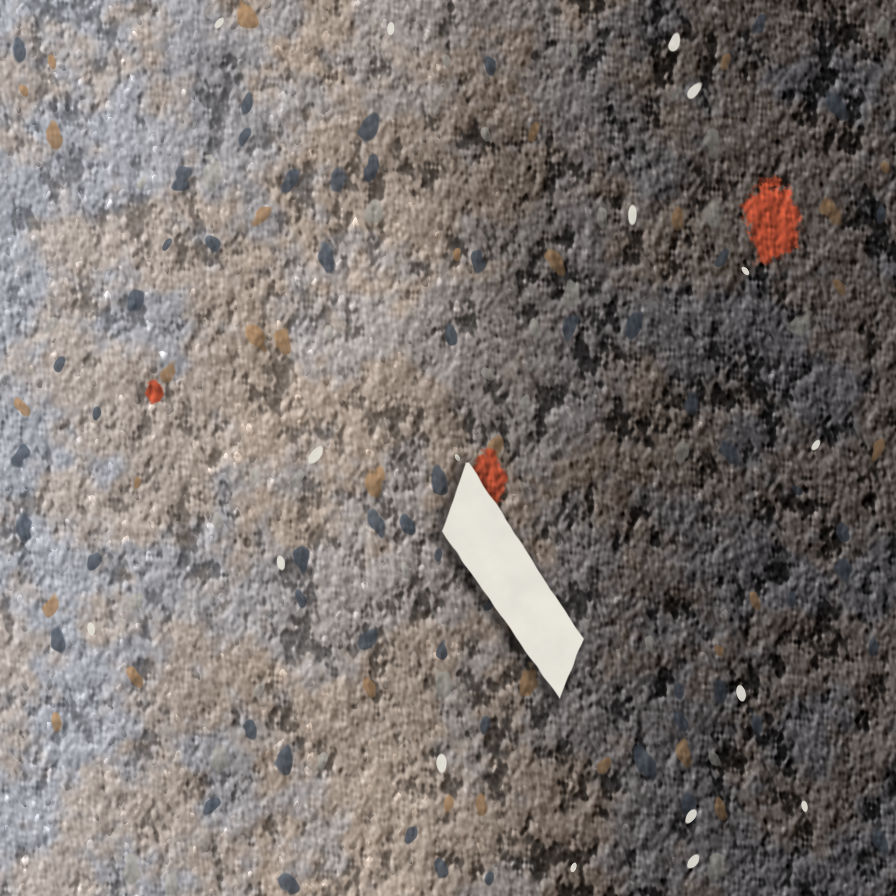
This texture is drawn by a WebGL 1 fragment shader. Its source:

```glsl
precision highp float;
uniform vec2 u_resolution;

const vec3 DRY_GREY = vec3(0.67, 0.66, 0.66);
const vec3 WET_GREY = vec3(0.30, 0.285, 0.28);
const vec3 BROWN_TINT = vec3(1.07, 0.99, 0.91);
const vec3 BLUE_TINT = vec3(0.96, 0.99, 1.04);
const vec3 SLATE = vec3(0.27, 0.30, 0.34);
const vec3 TAN = vec3(0.60, 0.47, 0.34);
const vec3 ASH = vec3(0.61, 0.60, 0.57);
const vec3 BRICK = vec3(0.70, 0.29, 0.19);
const vec3 CHALK = vec3(0.90, 0.89, 0.85);

float hash(vec2 p) {
  vec3 q = fract(p.xyx * 0.1031);
  q += dot(q, q.yzx + 33.33);
  return fract((q.x + q.y) * q.z);
}

float noise(vec2 p) {
  vec2 i = floor(p), f = fract(p);
  f = f * f * (3.0 - 2.0 * f);
  return mix(mix(hash(i), hash(i + vec2(1, 0)), f.x),
             mix(hash(i + vec2(0, 1)), hash(i + vec2(1, 1)), f.x), f.y);
}

float fbm(vec2 p, float gain) {
  float sum = 0.0, total = 0.0, amp = 1.0;
  for (int i = 0; i < 4; i++) {
    sum += amp * noise(p);
    total += amp;
    amp *= gain;
    p = mat2(1.92, 0.56, -0.56, 1.92) * p + 17.3;
  }
  return sum / total;
}

float height(vec2 p) {
  return fbm(p * vec2(38.0, 25.0), 0.8);
}

// Scattered upright stones: x = coverage, y = facing to light, z = random id
vec3 stones(vec2 p, float cells, float chance, float size, float seed) {
  vec2 q = p * cells, base = floor(q);
  vec3 result = vec3(0.0);
  for (int y = -1; y <= 1; y++) {
    for (int x = -1; x <= 1; x++) {
      vec2 cell = base + vec2(x, y), key = cell + seed;
      vec2 d = q - cell - 0.25 - 0.5 * vec2(hash(key + 3.1), hash(key + 7.7));
      float angle = (hash(key + 12.4) - 0.5) * 1.5;
      vec2 r = mat2(cos(angle), -sin(angle), sin(angle), cos(angle)) * d;
      float radius = size * (0.5 + 0.7 * hash(key + 21.9));
      float wobble = 0.7 * (noise(q * 5.0 + seed) - 0.5);
      float dist = length(r / vec2(0.62, 1.15)) / radius + wobble;
      float cover = (1.0 - smoothstep(0.8, 1.15, dist)) * step(hash(key), chance);
      if (cover > result.x) {
        result = vec3(cover, dot(d, vec2(-0.6, 0.8)) / radius, hash(key + 33.3));
      }
    }
  }
  return result;
}

float patchMask(vec2 p, vec2 center, vec2 radius) {
  float rough = 0.9 * (fbm(p * 75.0, 0.7) - 0.5);
  return 1.0 - smoothstep(0.8, 1.1, length((p - center) / radius) + rough);
}

// Signed distance to the line a-b, positive on its right side
float edge(vec2 p, vec2 a, vec2 b) {
  vec2 e = normalize(b - a);
  return dot(p - a, vec2(e.y, -e.x));
}

float shard(vec2 p) {
  vec2 top = vec2(0.521, 0.488), left = vec2(0.493, 0.407);
  vec2 tip = vec2(0.625, 0.219), right = vec2(0.651, 0.287);
  float d = max(max(edge(p, top, left), edge(p, left, tip)),
                max(edge(p, tip, right), edge(p, right, top)));
  return max(d, p.y - 0.484) + 0.002 * (noise(p * 70.0) - 0.5);
}

void main() {
  vec2 p = gl_FragCoord.xy / u_resolution;
  float broad = fbm(p * vec2(5.0, 3.5) + 4.0, 0.55);
  float wet = smoothstep(0.08, 0.95, p.x + 0.55 * (broad - 0.5));

  // Worn ground, dry on the left and wet on the right
  vec3 color = mix(DRY_GREY, WET_GREY, wet);
  float center = exp(-pow((p.x - 0.48) / 0.24, 2.0));
  float stain = smoothstep(0.38, 0.62, fbm(p * 11.0 + 31.0, 0.7));
  color *= mix(BLUE_TINT, BROWN_TINT, clamp(0.6 * center + 0.7 * stain, 0.0, 1.0));

  // Relief, pits and grain
  float h = height(p);
  float relief = h - height(p + vec2(-0.003, 0.004));
  color += relief * mix(0.75, 0.95, wet);
  color *= 1.0 - mix(0.25, 0.65, wet) * smoothstep(0.47, 0.30, h);
  color += 0.11 * (noise(p * 240.0) - 0.5);

  // Grit and larger stones
  vec3 grit = stones(p, 62.0, 0.4, 0.34, 5.0);
  color *= 1.0 + grit.x * (0.4 * (grit.z - 0.45) + 0.16 * grit.y);
  vec3 stone = stones(p, 23.0, 0.24, 0.30, 40.0);
  vec3 stoneColor = mix(SLATE, mix(TAN, ASH, step(0.7, stone.z)), step(0.45, stone.z));
  stoneColor *= mix(1.08, 0.72, wet) * (1.0 + 0.18 * stone.y) + 0.6 * relief;
  color = mix(color, stoneColor, 0.8 * stone.x);

  // Brick crumbs and chalk specks
  float brick = max(patchMask(p, vec2(0.862, 0.752), vec2(0.030, 0.044)),
                    patchMask(p, vec2(0.545, 0.463), vec2(0.022, 0.033)));
  brick = max(brick, patchMask(p, vec2(0.172, 0.562), vec2(0.010, 0.015)));
  color = mix(color, BRICK * (0.95 + 1.8 * relief), 0.9 * brick);
  vec3 speck = stones(p, 15.0, 0.09, 0.12, 90.0);
  color = mix(color, CHALK, 0.9 * speck.x);

  // Pale shard with a soft contact shadow
  float shadow = 1.0 - smoothstep(0.0, 0.014, shard(p + vec2(0.004, 0.004)));
  color *= 1.0 - 0.45 * shadow;
  float cover = 1.0 - smoothstep(-0.0012, 0.0012, shard(p));
  color = mix(color, CHALK * (0.97 + 0.06 * fbm(p * 40.0, 0.6)), cover);

  gl_FragColor = vec4(clamp(color, 0.0, 1.0), 1.0);
}
```
